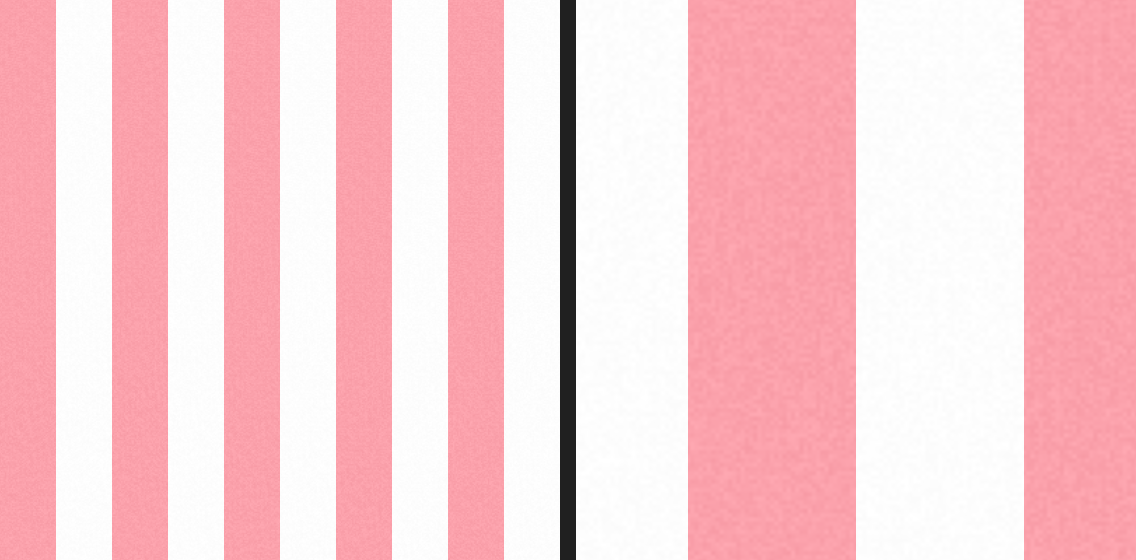
Left: the whole. Right: its middle third, enlarged.
Reproduce this pattern procedurally as a Shadertoy shader.

```glsl
// Five pink and white vertical stripes of equal width, printed on fine grainy paper.
// A repeated distance function gives the stripes; two octaves of value noise,
// built on a sine hash, give the grain.

const float REPEATS = 5.0;
const vec3 PINK = vec3(0.984, 0.632, 0.672);
const vec3 WHITE = vec3(0.992);
const vec3 PINK_GRAIN = vec3(0.035, 0.065, 0.06);
const vec3 WHITE_GRAIN = vec3(0.022);

float hash(vec2 p) {
    return fract(sin(dot(p, vec2(127.1, 311.7))) * 43758.5453);
}

// Smooth value noise in 0..1
float valueNoise(vec2 p) {
    vec2 cell = floor(p);
    vec2 f = fract(p);
    f = f * f * (3.0 - 2.0 * f);
    float low = mix(hash(cell), hash(cell + vec2(1.0, 0.0)), f.x);
    float high = mix(hash(cell + vec2(0.0, 1.0)), hash(cell + vec2(1.0)), f.x);
    return mix(low, high, f.y);
}

// Signed paper grain, centred on zero
float paperGrain(vec2 uv) {
    float fine = valueNoise(uv * 400.0) - 0.5;
    float coarse = valueNoise(uv * 190.0 + 37.0) - 0.5;
    return fine * 0.75 + coarse * 0.25;
}

// Coverage of stripes filling the first half of each repeat
float stripeMask(float x, float repeats, float edge) {
    float fromCentre = abs(fract(x * repeats + 0.25) - 0.5);
    float dist = (fromCentre - 0.25) / repeats;
    return 1.0 - smoothstep(-edge, edge, dist);
}

void mainImage(out vec4 fragColor, in vec2 fragCoord) {
    vec2 uv = fragCoord / iResolution.xy;
    float halfPixel = 0.5 / iResolution.x;

    // Flat stripes
    float stripe = stripeMask(uv.x, REPEATS, halfPixel);
    vec3 color = mix(WHITE, PINK, stripe);

    // Grain, stronger on the inked stripes
    color += paperGrain(uv) * mix(WHITE_GRAIN, PINK_GRAIN, stripe);

    fragColor = vec4(clamp(color, 0.0, 1.0), 1.0);
}
```
